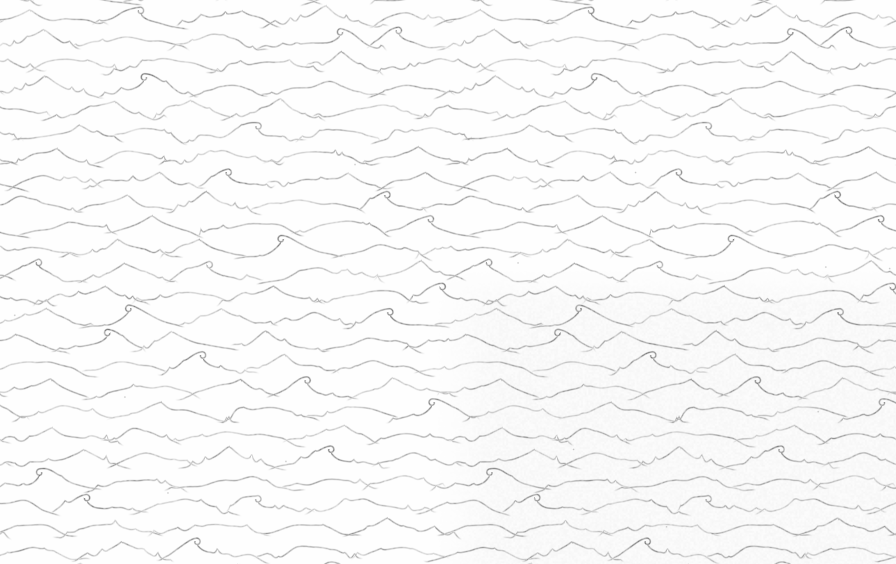
Reproduce this pattern procedurally as a WebGL 2 fragment shader.

```glsl
#version 300 es
precision highp float;
// Rows of thin pencil-drawn sea waves with curling crests on white paper.
uniform vec2 u_resolution;
out vec4 fragColor;

const float PI = 3.14159265;
const float ROWS = 24.3;      // wave rows over the canvas height
const float STROKE = 3.88;    // mean stroke spacing, in row heights
const float REPEAT = 5.0;     // strokes before a row repeats
const float CURL = 0.16;      // radius of a curling crest
const float CURLED = 0.24;    // share of strokes with a curling crest

float hash(vec2 p) {
    vec3 q = fract(vec3(p.xyx) * 0.1031);
    q += dot(q, q.yzx + 33.33);
    return fract((q.x + q.y) * q.z);
}

float noise(float x) {
    float i = floor(x), f = fract(x);
    return mix(hash(vec2(i, 7.0)), hash(vec2(i + 1.0, 7.0)), f * f * (3.0 - 2.0 * f));
}

float noise2(vec2 p) {
    vec2 i = floor(p), f = fract(p);
    f *= f * (3.0 - 2.0 * f);
    return mix(mix(hash(i), hash(i + vec2(1, 0)), f.x),
               mix(hash(i + vec2(0, 1)), hash(i + vec2(1, 1)), f.x), f.y);
}

// Height of a stroke at x; front selects the face ahead of a curling crest.
float waveHeight(float x, float len, float crest, float kind, bool front) {
    float seed = kind * 90.0;
    float d = x - crest;
    float y = 0.34 * sin(PI * x / len) - 0.36 + 0.28 * (noise(x * 1.3 + seed) - 0.5);

    // Patches of small uneven scallops away from the crest
    float patches = smoothstep(0.3, 0.6, noise(x * 0.8 + seed * 3.0));
    float scallop = 1.0 - abs(sin(x * 3.8 + 3.0 * noise(x * 1.9 + seed)));
    float size = 0.08 + 0.16 * noise(x * 2.1 + seed * 2.0);
    y += size * patches * smoothstep(0.45, 1.0, abs(d)) * scallop;

    if (kind < CURLED) {
        float ahead = abs(d);
        y += front ? (0.62 - 1.69 * CURL) * exp(-3.2 * ahead) - 0.4 * ahead * exp(-1.4 * ahead)
                   : 0.62 * exp(-0.9 * d * d);
    } else if (kind < 0.55) {
        y += 0.55 * exp(-(d < 0.0 ? 1.5 : 2.3) * sqrt(d * d + 0.008));
    } else {
        y += 0.24 * exp(-0.8 * d * d);
    }
    return y;
}

// Distance to the inward spiral of a crest that breaks toward +x.
float curlDistance(vec2 p) {
    float angle = fract(atan(p.x, p.y) / (2.0 * PI)) * 2.0 * PI;
    return angle < 5.0 ? abs(length(p) - CURL * (1.0 - 0.1 * angle)) : 1.0;
}

float penLine(float dist, float aa) {
    return 1.0 - smoothstep(0.025 - aa, 0.025 + aa, dist);
}

float strokeStart(float i, float row) {
    return (i + 0.35 * hash(vec2(mod(i, REPEAT), row + 31.0))) * STROKE;
}

// Ink of one stroke, numbered i within its row.
float strokeInk(vec2 p, float i, float row, float aa) {
    vec2 id = vec2(mod(i, REPEAT), row);
    float kind = hash(id + 3.7);
    float start = strokeStart(i, row);
    float len = strokeStart(i + 1.0, row) - start + mix(0.4, 1.2, hash(id + 11.3));
    float crest = len * mix(0.35, 0.65, hash(id + 19.1));
    float x = p.x - start;
    if (x < 0.0 || x > len) return 0.0;

    float facing = kind < 0.4 * CURLED ? -1.0 : 1.0;
    bool front = (x - crest) * facing > 0.0;
    float y = waveHeight(x, len, crest, kind, front);
    float slope = (waveHeight(x + 0.02, len, crest, kind, front)
                 - waveHeight(x - 0.02, len, crest, kind, front)) / 0.04;
    float dist = abs(p.y - y) / sqrt(1.0 + slope * slope);

    float pressure = 0.17 + 0.24 * noise(x * 1.1 + kind * 50.0);
    if (kind < CURLED) {
        float top = waveHeight(crest, len, crest, kind, false);
        vec2 curl = vec2((x - crest) * facing, p.y - top + CURL);
        dist = min(dist, curlDistance(curl));
        pressure += 0.16 * exp(-1.2 * dot(curl, curl));
    }
    float taper = smoothstep(0.0, 0.3, x) * smoothstep(0.0, 0.3, len - x);
    return penLine(dist, aa) * pressure * taper;
}

void main() {
    vec2 uv = gl_FragCoord.xy / u_resolution;
    vec2 p = gl_FragCoord.xy / u_resolution.y * ROWS;
    float aa = ROWS / u_resolution.y;

    // Overlapping strokes of this row and its neighbours
    float ink = 0.0;
    for (float k = -1.0; k <= 1.0; k++) {
        float row = floor(p.y) + k;
        vec2 q = vec2(p.x + hash(vec2(row, 5.0)) * REPEAT * STROKE, p.y - row - 0.5);
        float i = floor(q.x / STROKE);
        for (float j = -1.0; j <= 0.0; j++) ink = max(ink, strokeInk(q, i + j, row, aa));
    }
    ink *= mix(0.65, 1.25, noise2(p * 10.0));

    // Sparse pencil specks
    vec2 cell = floor(p / 2.0);
    vec2 spot = 0.3 + 1.4 * vec2(hash(cell + 41.0), hash(cell + 67.0));
    float speck = step(0.93, hash(cell + 83.0));
    ink = max(ink, 0.25 * speck * penLine(length(p - cell * 2.0 - spot), aa));

    // White paper with a faint grainy shade at the lower right
    float shade = smoothstep(0.48, 0.56, uv.x) * (1.0 - smoothstep(0.44, 0.53, uv.y));
    float paper = 0.995 - shade * (0.006 + 0.024 * noise2(p * 13.0));
    fragColor = vec4(vec3(paper * (1.0 - ink)), 1.0);
}
```
